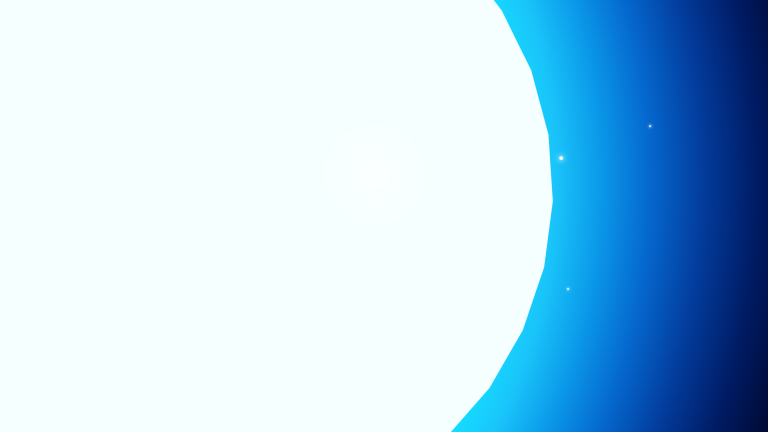
A WebGL 1 fragment shader for this background:

```glsl
precision highp float;

uniform vec2 u_resolution;

// Lengths are in canvas heights
#define DISC_CENTER vec2(0.493, 0.560)
#define DISC_RADIUS 0.787
#define DISC_SIDES 32.0
#define DISC_TURN -0.0325
#define HALO_CENTER vec2(0.0, 0.583)
#define CORE_CENTER vec2(0.868, 0.595)
#define CORE_RADIUS 0.19
#define SPARK_COUNT 3
#define SPARK_RADIUS 0.0048

const vec3 WHITE = vec3(0.96, 1.0, 1.0);
const vec3 CORE = vec3(0.98, 1.0, 1.0);
const vec3 CYAN = vec3(0.08, 0.87, 1.0);
const vec3 SKY = vec3(0.10, 0.77, 0.98);
const vec3 AZURE = vec3(0.04, 0.59, 0.91);
const vec3 BLUE = vec3(0.02, 0.41, 0.81);
const vec3 COBALT = vec3(0.01, 0.24, 0.62);
const vec3 NAVY = vec3(0.0, 0.11, 0.40);
const vec3 MIDNIGHT = vec3(0.0, 0.035, 0.20);

float ramp(float start, float end, float x) {
  return clamp((x - start) / (end - start), 0.0, 1.0);
}

// Signed distance to the edges of a regular polygon
float polygonDistance(vec2 p, float radius, float sides, float turn) {
  float sector = 6.2831853 / sides;
  float angle = mod(atan(p.y, p.x) - turn, sector) - 0.5 * sector;
  return length(p) * cos(angle) - radius * cos(0.5 * sector);
}

// Halo fading from cyan to midnight blue
vec3 haloColor(float d) {
  vec3 color = mix(CYAN, SKY, ramp(1.192, 1.285, d));
  color = mix(color, AZURE, ramp(1.285, 1.396, d));
  color = mix(color, BLUE, ramp(1.396, 1.502, d));
  color = mix(color, COBALT, ramp(1.502, 1.623, d));
  color = mix(color, NAVY, ramp(1.623, 1.748, d));
  return mix(color, MIDNIGHT, ramp(1.748, 1.870, d));
}

// Sparks lie along a parabolic arc and shrink with their index
float sparkLight(vec2 p, float pixel) {
  float light = 0.0;
  for (int i = 0; i < SPARK_COUNT; i++) {
    float n = float(i);
    vec2 center = vec2(1.299, 0.634) + n * vec2(0.404, 0.2995)
                - n * n * vec2(0.198, 0.2255);
    float radius = SPARK_RADIUS / (1.0 + min(n, 1.0));
    float d = length(p - center);
    float dot = 1.0 - smoothstep(radius - pixel, radius + pixel, d);
    float bloom = 0.35 * exp(-d * d / (4.0 * radius * radius));
    light = max(light, max(dot, bloom));
  }
  return light;
}

void main() {
  vec2 p = gl_FragCoord.xy / u_resolution.y;
  float pixel = 1.0 / u_resolution.y;

  // Halo and sparks
  vec3 color = haloColor(length(p - HALO_CENTER));
  color = mix(color, WHITE, sparkLight(p, pixel));

  // Faceted disc with a faint core
  float core = 1.0 - smoothstep(0.0, CORE_RADIUS, length(p - CORE_CENTER));
  vec3 discColor = mix(WHITE, CORE, core);
  float edge = polygonDistance(p - DISC_CENTER, DISC_RADIUS, DISC_SIDES, DISC_TURN);
  color = mix(discColor, color, smoothstep(-0.7 * pixel, 0.7 * pixel, edge));

  gl_FragColor = vec4(color, 1.0);
}
```
